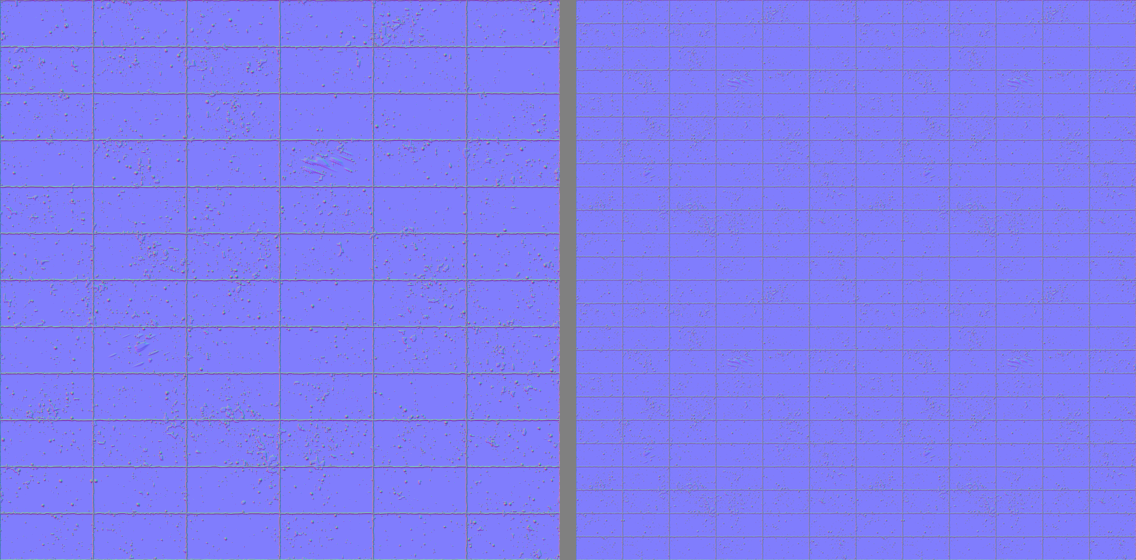
Left, the tile; right, the same tile 2 across and 2 down.
Reproduce this texture map procedurally as a WebGL 1 fragment shader.

```glsl
precision highp float;
// Tangent-space normal map of stacked 2:1 wall tiles with thin grooves, pits, chips and scuffs.

uniform vec2 u_resolution;

const vec2 TILES = vec2(6.0, 12.0);
const vec2 GROOVE_HALF = vec2(0.0016, 0.0018);
const vec3 FLAT_BIAS = vec3(0.5, 0.49, 0.492);
const float STEEPNESS = 2.2;
const float TILT = 0.6;
const float STEP = 0.0005;
const float FILTER_WIDTH = 1.3;

float hash(vec2 p, float seed) {
  vec3 q = fract(p.xyx * 0.1031 + seed * 0.137);
  q += dot(q, q.yzx + 33.33);
  return fract((q.x + q.y) * q.z);
}

// Value noise whose lattice wraps after "period" cells.
float wrapNoise(vec2 p, float period, float seed) {
  vec2 cell = floor(p);
  vec2 f = p - cell;
  f = f * f * (3.0 - 2.0 * f);
  vec2 a = mod(cell, period);
  vec2 b = mod(cell + 1.0, period);
  float low = mix(hash(a, seed), hash(vec2(b.x, a.y), seed), f.x);
  float high = mix(hash(vec2(a.x, b.y), seed), hash(b, seed), f.x);
  return mix(low, high, f.y);
}

vec2 tileIndex(vec2 uv) {
  return mod(floor(uv * TILES), TILES);
}

// Local amount of damage: a level per tile times soft clusters.
float wearAt(vec2 uv) {
  float level = 0.4 + 0.8 * hash(tileIndex(uv), 3.0);
  float cluster = wrapNoise(uv * 19.0, 19.0, 4.0);
  return level * (0.2 + 1.4 * cluster * cluster);
}

// One pit at most per grid cell, kept fully inside its cell.
float pits(vec2 uv, float count, float density, float largest, float seed) {
  vec2 cell = floor(uv * count);
  vec2 id = mod(cell, count);
  float present = step(hash(id, seed), density * wearAt((cell + 0.5) / count));
  float size = hash(id, seed + 1.0);
  float radius = mix(0.15, largest, size * size);
  vec2 place = vec2(hash(id, seed + 2.0), hash(id, seed + 3.0));
  vec2 center = mix(vec2(radius), vec2(1.0 - radius), place);
  float d = length(uv * count - cell - center);
  float bowl = 1.0 - smoothstep(0.15 * radius, radius, d);
  return present * bowl * radius / count;
}

// Ragged chips, most common in worn clusters and along tile edges.
float chips(vec2 uv, float edge) {
  float ragged = 0.55 * wrapNoise(uv * 108.0, 108.0, 11.0)
               + 0.45 * wrapNoise(uv * 240.0, 240.0, 12.0);
  float nearEdge = 1.0 - smoothstep(0.0, 0.009, edge);
  float threshold = 0.88 - 0.16 * wearAt(uv) - 0.09 * nearEdge;
  return 0.0014 * smoothstep(threshold, threshold + 0.08, ragged);
}

// Slanted streaks inside a few chosen tiles.
float scuffs(vec2 uv) {
  vec2 tile = tileIndex(uv);
  vec2 local = fract(uv * TILES) - 0.5;
  float chosen = step(0.955, hash(tile, 21.0));
  float lean = hash(tile, 22.0) < 0.5 ? -1.0 : 1.0;
  vec2 along = vec2(40.0 * uv.x, 200.0 * uv.y - lean * 80.0 * uv.x);
  float streak = wrapNoise(along, 40.0, 23.0);
  float mask = 1.0 - smoothstep(0.15, 0.48, length(local));
  float threshold = 0.95 - 0.3 * mask;
  return 0.0012 * chosen * mask * smoothstep(threshold, threshold + 0.18, streak);
}

float height(vec2 uv) {
  // Small wobble roughens the groove edges and pit outlines.
  vec2 wobble = vec2(wrapNoise(uv * 240.0, 240.0, 1.0),
                     wrapNoise(uv * 240.0, 240.0, 2.0)) - 0.5;
  vec2 warped = uv + 0.0014 * wobble;
  vec2 f = fract(warped * TILES);
  vec2 edge = min(f, 1.0 - f) / TILES;
  vec2 wall = 1.0 - smoothstep(vec2(0.0), GROOVE_HALF, edge);
  float groove = 0.0024 * max(wall.x, wall.y);

  float damage = max(pits(warped, 96.0, 0.19, 0.33, 31.0),
                     pits(warped, 180.0, 0.13, 0.32, 41.0));
  damage = max(damage, pits(warped, 300.0, 0.09, 0.42, 51.0));
  damage = max(damage, chips(uv, min(edge.x, edge.y)));
  damage = max(damage, scuffs(uv));
  return -max(groove, damage);
}

// Green follows the downward-y convention.
vec3 surfaceNormal(vec2 uv) {
  float h = height(uv);
  vec2 slope = vec2(height(uv + vec2(STEP, 0.0)) - h,
                    height(uv + vec2(0.0, STEP)) - h) / STEP;
  return normalize(vec3(vec2(-1.0, 1.0) * slope * STEEPNESS, 1.0));
}

void main() {
  // Six staggered samples blend opposite walls of the fine grooves.
  vec3 normal = vec3(0.0);
  for (int i = 1; i <= 6; i++) {
    float k = float(i);
    vec2 offset = (vec2(k, mod(3.0 * k, 7.0)) - 3.5) * FILTER_WIDTH / 6.0;
    normal += surfaceNormal((gl_FragCoord.xy + offset) / u_resolution) / 6.0;
  }
  normal.xy *= TILT;
  gl_FragColor = vec4(FLAT_BIAS + 0.5 * normal, 1.0);
}
```
